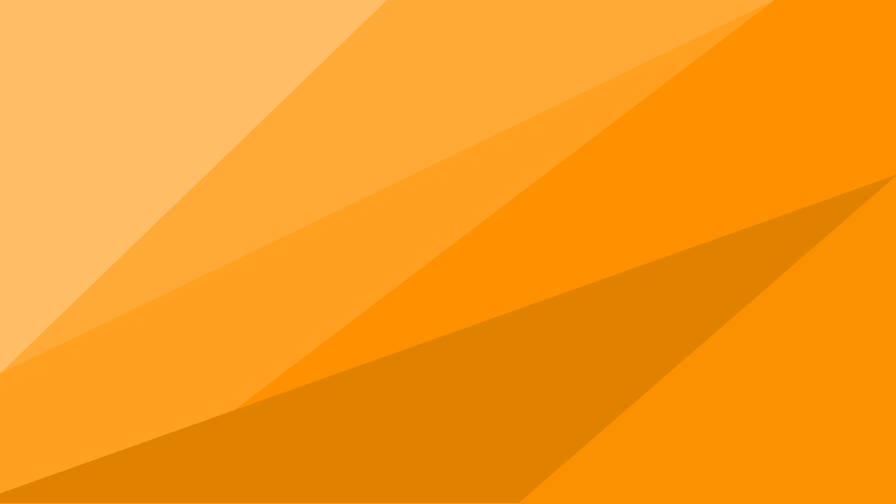
Reproduce this background procedurally as a Shadertoy shader.

```glsl
// Flat orange facets split by slanted edges, from pale top left to deep amber.

// Smooth coverage of the side below the line from a to b (canvas fractions, a left of b).
float below(vec2 fragCoord, vec2 a, vec2 b) {
    vec2 start = a * iResolution.xy;
    vec2 along = normalize((b - a) * iResolution.xy);
    vec2 offset = fragCoord - start;
    return clamp(offset.x * along.y - offset.y * along.x + 0.5, 0.0, 1.0);
}

void mainImage(out vec4 fragColor, in vec2 fragCoord) {
    vec3 peach  = vec3(1.0, 0.741, 0.4);
    vec3 apricot = vec3(1.0, 0.667, 0.216);
    vec3 orange = vec3(1.0, 0.627, 0.129);
    vec3 vivid  = vec3(1.0, 0.569, 0.0);
    vec3 shadow = vec3(0.882, 0.506, 0.0);
    vec3 amber  = vec3(0.984, 0.569, 0.0);

    // Upper facets, each laid over the one before
    vec3 color = peach;
    color = mix(color, apricot, below(fragCoord, vec2(0.0, 0.259), vec2(0.432, 1.0)));
    color = mix(color, orange, below(fragCoord, vec2(0.0, 0.259), vec2(0.8646, 1.0)));
    color = mix(color, vivid, below(fragCoord, vec2(0.2604, 0.185), vec2(0.8646, 1.0)));

    // Dark wedge with a thin pale strip along its foot
    color = mix(color, shadow, below(fragCoord, vec2(0.0, 0.021), vec2(1.0, 0.653)));
    color = mix(color, orange, 0.6 * below(fragCoord, vec2(0.0, 0.002), vec2(1.0, 0.002)));

    // Lower right corner
    color = mix(color, amber, below(fragCoord, vec2(0.579, 0.002), vec2(1.0, 0.651)));

    fragColor = vec4(color, 1.0);
}
```
